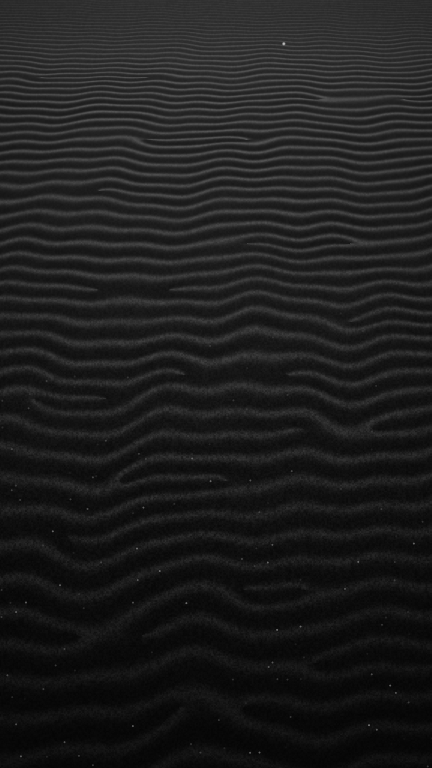
A WebGL 2 fragment shader for this texture:

```glsl
#version 300 es
precision highp float;
// Dark wind-rippled sand receding towards a paler, softly lit far edge.

#define RIPPLE_RATE 20.5
#define HORIZON_GAP 0.060
#define TILT 1.45
#define FAR_TILT 2.0
#define WARP 0.28
#define FORKS 16
#define NEAR_LIGHT 0.044
#define FAR_LIGHT 0.240
#define GRAIN_ROWS 512.0
#define GLINT_ROWS 170.0
#define GLINT_SHARE 0.022

uniform vec2 u_resolution;
out vec4 fragColor;

const float TAU = 6.2831853;
const vec2 PEBBLE = vec2(0.657, 0.943);

float hash(vec2 p) {
    vec3 q = fract(vec3(p.xyx) * 0.1031);
    q += dot(q, q.yzx + 33.33);
    return fract((q.x + q.y) * q.z);
}

float valueNoise(vec2 p) {
    vec2 cell = floor(p), f = fract(p);
    f = f * f * (3.0 - 2.0 * f);
    float low = mix(hash(cell), hash(cell + vec2(1, 0)), f.x);
    float high = mix(hash(cell + vec2(0, 1)), hash(cell + vec2(1, 1)), f.x);
    return mix(low, high, f.y);
}

// Ripple count from the far edge; spacing grows linearly with nearness.
float rippleCount(float near) {
    return RIPPLE_RATE * log(near + HORIZON_GAP);
}

// Slow bends that drift from one ridge to the next.
float bends(vec2 ground) {
    float x = ground.x, n = ground.y;
    float sum = 0.8 * cos(x * 9.0 + n * 0.10 + 0.8);
    sum += 0.55 * sin(x * 16.0 - n * 0.21 + 2.1);
    sum += 0.32 * sin(x * 29.0 + n * 0.37 + 4.0);
    return sum + 1.5 * (valueNoise(vec2(x * 7.0, n * 0.25) + 40.0) - 0.5);
}

// Paired phase twists of alternating sense make ridges split and end.
float forks(vec2 p, float count) {
    float twist = 0.0;
    for (int i = 0; i < FORKS; i++) {
        float id = float(i);
        float near = 0.06 + 0.88 * (id + hash(vec2(id, 3.0))) / float(FORKS);
        vec2 center = vec2(fract(id * 0.618 + 0.22), rippleCount(near));
        vec2 d = vec2((p.x - center.x) * 9.0, count - center.y);
        float span = 0.6 + 0.8 * hash(vec2(id, 9.0));
        float sense = mod(id, 2.0) * 2.0 - 1.0;
        twist += sense * (atan(d.y, d.x - span) - atan(d.y, d.x + span));
    }
    return twist / TAU;
}

// Sparse round glints, one candidate per cell.
float glints(vec2 p) {
    vec2 cell = floor(p);
    vec2 center = 0.25 + 0.5 * vec2(hash(cell + 11.0), hash(cell + 27.0));
    float dotMask = 1.0 - smoothstep(0.08, 0.34, length(fract(p) - center));
    float power = hash(cell + 53.0);
    return dotMask * step(1.0 - GLINT_SHARE, hash(cell)) * power * power;
}

void main() {
    vec2 p = gl_FragCoord.xy / u_resolution;
    vec2 even = vec2(p.x * 0.5625, p.y);
    float near = 1.0 - p.y;
    float count = rippleCount(near);

    // Ridge profile: soft pale crest with a darker hollow below it.
    vec2 ground = vec2((p.x - 0.5) / (0.45 + 0.65 * near), count);
    float slope = (TILT * (near - 0.10) - FAR_TILT * exp(-14.0 * near)) * p.x;
    float phase = count + slope + WARP * bends(ground) + forks(p, count);
    float angle = TAU * phase;
    float wave = 0.5 + 0.5 * cos(angle + 0.45 * sin(angle + 0.6));
    float ridge = pow(wave, 1.4);
    float patches = valueNoise(vec2(ground.x * 6.0, count * 0.6) + 70.0);
    float depth = smoothstep(-0.04, 0.16, near) * mix(0.80, 1.10, patches);
    float relief = (ridge - 0.42) * depth * mix(0.98, 0.92, near);

    // Light falls off towards the viewer and the frame edges.
    float light = mix(NEAR_LIGHT, FAR_LIGHT, pow(p.y, 1.35));
    float side = 2.0 * p.x - 1.0;
    light *= 1.03 - 0.14 * side * side;
    light *= mix(0.80, 1.0, smoothstep(0.0, 0.09, near));
    float shade = light * (1.0 + relief);

    // Sand grain, glints and one pale pebble.
    vec2 sand = even * GRAIN_ROWS;
    float grain = 0.5 * (hash(floor(sand)) + valueNoise(sand * 0.7)) - 0.5;
    shade *= 1.0 + grain * mix(0.14, 0.85, smoothstep(0.1, 0.8, near));
    shade += 0.38 * glints(even * GLINT_ROWS) * smoothstep(0.3, 0.75, near);
    float pebble = length((p - PEBBLE) * vec2(0.5625, 1.0));
    shade += 0.55 * (1.0 - smoothstep(0.0005, 0.0030, pebble));

    fragColor = vec4(vec3(max(shade, 0.0)), 1.0);
}
```
